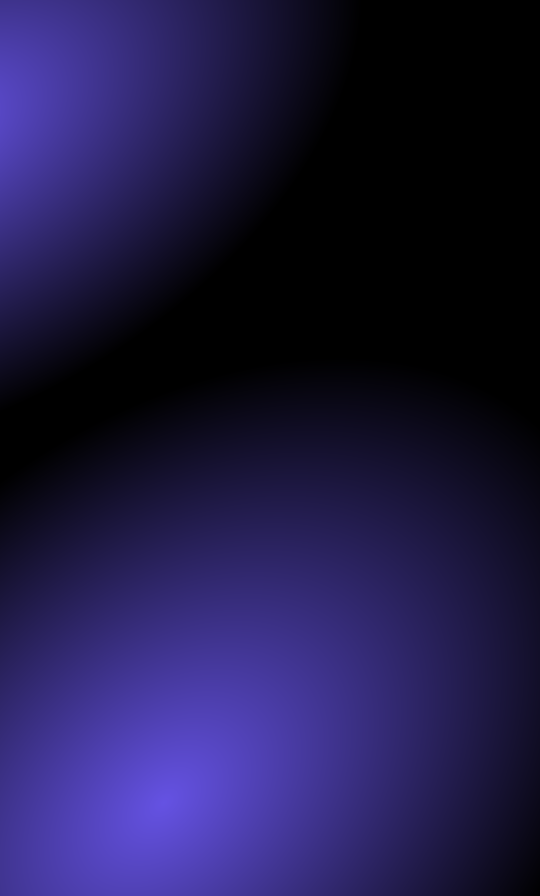
Write a Shadertoy shader that draws this background.

```glsl
#define GLOW_COLOR vec3(0.395, 0.322, 0.890)
#define LOWER_CENTER vec2(0.183, 0.104)
#define LOWER_RADII vec2(0.594, 0.394)
#define LOWER_TILT 0.75
#define UPPER_CENTER vec2(-0.065, 0.857)
#define UPPER_RADII vec2(0.510, 0.314)
#define UPPER_TILT 0.52

// Linear falloff inside a tilted ellipse: 1 at the center, 0 at the rim
float ellipseGlow(vec2 point, vec2 center, vec2 radii, float tilt) {
    float c = cos(tilt), s = sin(tilt);
    vec2 offset = point - center;
    vec2 local = vec2(c * offset.x + s * offset.y, c * offset.y - s * offset.x);
    return max(1.0 - length(local / radii), 0.0);
}

void mainImage(out vec4 fragColor, in vec2 fragCoord) {
    // Height-based units keep the ellipses in proportion
    vec2 point = fragCoord / iResolution.y;

    float lower = ellipseGlow(point, LOWER_CENTER, LOWER_RADII, LOWER_TILT);
    float upper = ellipseGlow(point, UPPER_CENTER, UPPER_RADII, UPPER_TILT);

    // Layer the two glows over black
    float light = 1.0 - (1.0 - lower) * (1.0 - upper);
    fragColor = vec4(GLOW_COLOR * light, 1.0);
}
```
